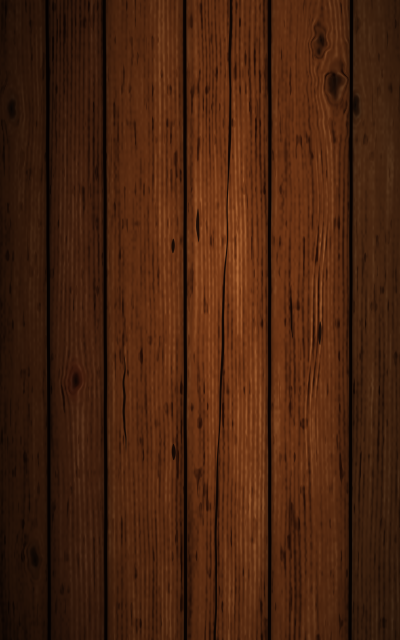
A Shadertoy shader for this texture:

```glsl
// Six dark, weathered wooden planks with ridged grain, knots and splits.

// Lengths are in canvas widths, y points up from the lower edge.
const float SEAMS[5] = float[5](0.121, 0.263, 0.463, 0.674, 0.877);
const float SEAM_WIDTH = 0.0038;
const float SEAM_SHADE = 0.009;
const float RIDGE_COUNT = 92.0;
const float TAU = 6.2831853;

const vec3 DARK_WOOD = vec3(0.13, 0.045, 0.015);
const vec3 MID_WOOD = vec3(0.41, 0.205, 0.085);
const vec3 PALE_WOOD = vec3(0.64, 0.40, 0.22);
const vec3 GAP_COLOR = vec3(0.035, 0.010, 0.006);
const vec3 RED_STAIN = vec3(0.38, 0.08, 0.03);

const vec2 LIGHT_CENTER = vec2(0.57, 0.56);
const vec2 LIGHT_SCALE = vec2(1.55, 0.95);
const float LIGHT_FALLOFF = 1.25;

const vec3 PLANK_TINT[6] = vec3[6](
    vec3(0.90, 0.86, 0.82), vec3(0.86, 0.82, 0.85), vec3(0.97, 0.93, 0.88),
    vec3(1.03, 1.00, 0.96), vec3(1.05, 1.02, 0.98), vec3(0.91, 0.96, 1.00));

// Centre and radii of each knot.
const vec4 KNOTS[6] = vec4[6](
    vec4(0.838, 1.39, 0.019, 0.048), vec4(0.800, 1.50, 0.012, 0.034),
    vec4(0.031, 1.33, 0.012, 0.032), vec4(0.188, 0.65, 0.012, 0.022),
    vec4(0.890, 1.335, 0.011, 0.025), vec4(0.086, 0.205, 0.012, 0.032));

// Centre, half length and half width of each split.
const vec4 SPLITS[6] = vec4[6](
    vec4(0.494, 1.037, 0.045, 0.0040), vec4(0.312, 0.59, 0.130, 0.0028),
    vec4(0.435, 0.47, 0.022, 0.0050), vec4(0.802, 0.767, 0.032, 0.0040),
    vec4(0.434, 0.985, 0.020, 0.0040), vec4(0.729, 0.81, 0.060, 0.0025));

float hash(vec2 p) {
    return fract(sin(dot(p, vec2(127.1, 311.7))) * 43758.5453);
}

float noise(vec2 p) {
    vec2 i = floor(p), f = fract(p);
    f = f * f * (3.0 - 2.0 * f);
    return mix(mix(hash(i), hash(i + vec2(1, 0)), f.x),
               mix(hash(i + vec2(0, 1)), hash(i + vec2(1, 1)), f.x), f.y);
}

int plankAt(float x) {
    int index = 0;
    for (int i = 0; i < 5; i++) index += x > SEAMS[i] ? 1 : 0;
    return index;
}

// Coverage of a line at signed distance d.
float line(float d, float halfWidth, float blur) {
    return 1.0 - smoothstep(halfWidth - blur, halfWidth + blur, abs(d));
}

void mainImage(out vec4 fragColor, in vec2 fragCoord) {
    vec2 uv = fragCoord / iResolution.xy;
    vec2 p = fragCoord / iResolution.x;
    float blur = 0.75 / iResolution.x;

    // Seams lean and waver slightly.
    float lean = (0.5 - uv.y) * 0.007 * (1.0 - 1.6 * p.x);
    float plankX = p.x - lean - 0.0015 * (noise(vec2(p.x * 3.0, p.y * 9.0)) - 0.5);
    int plank = plankAt(plankX);
    float seed = float(plank) * 17.3;

    // Grain bends around knots of the same plank.
    float grainX = p.x + 0.022 * (noise(vec2(p.x * 7.0 + seed, p.y * 1.3)) - 0.5);
    grainX += 0.004 * (noise(vec2(p.x * 24.0, p.y * 7.0 + seed)) - 0.5);
    float knotDark = 0.0, knotRing = 0.0, stain = 0.0;
    for (int i = 0; i < 6; i++) {
        vec4 k = KNOTS[i];
        if (plankAt(k.x) != plank) continue;
        vec2 d = p - k.xy;
        vec2 q = d / k.zw;
        q += 0.7 * (vec2(noise(p * 45.0), noise(p * 45.0 + 31.0)) - 0.5);
        float r2 = dot(q, q);
        grainX -= d.x * 1.1 / (0.5 + 0.35 * r2);
        float core = exp(-r2 * 1.3);
        knotDark = max(knotDark, core);
        knotRing += exp(-r2 * 0.3) * sin(sqrt(r2) * 8.0);
        stain += i == 3 ? exp(-r2 * 0.35) : 0.0;
    }

    // Ridges of varying strength, fine fibres, pores and broad blotches.
    float ridgeMask = smoothstep(0.25, 0.8, noise(vec2(grainX * 13.0 + seed, p.y * 0.6)));
    float phase = grainX * RIDGE_COUNT + 1.6 * noise(vec2(grainX * 20.0, seed));
    float ridge = sin(TAU * phase) * mix(0.25, 1.0, ridgeMask);
    float fibre = noise(vec2(grainX * 170.0, p.y * 9.0 + seed)) - 0.5;
    float streak = noise(vec2(grainX * 48.0 + seed, p.y * 1.8)) - 0.5;
    float blotch = noise(vec2(p.x * 9.0 + seed, p.y * 4.0)) - 0.5;
    float speckle = noise(p * vec2(210.0, 100.0)) - 0.5;
    float pore = smoothstep(0.74, 0.92, noise(vec2(grainX * 140.0 + seed, p.y * 24.0)));
    float tone = 0.52 + 0.13 * ridge + 0.22 * fibre + 0.30 * streak
               + 0.16 * blotch + 0.15 * speckle - 0.20 * pore + 0.13 * knotRing;

    // Pale wavy veins trail below the large knot.
    float veinX = 0.779 + 0.014 * sin(p.y * 4.6 + 2.6) + 0.003 * sin(p.y * 19.0);
    float veinFade = smoothstep(0.25, 0.6, p.y) * (1.0 - smoothstep(1.2, 1.3, p.y));
    for (int i = 0; i < 3; i++) {
        float d = p.x - veinX - 0.011 * float(i);
        tone += veinFade * (0.22 * line(d, 0.002, 0.002) - 0.2 * line(d - 0.004, 0.002, 0.002));
    }

    vec3 color = mix(DARK_WOOD, MID_WOOD, smoothstep(0.0, 0.55, tone));
    color = mix(color, PALE_WOOD, smoothstep(0.5, 1.05, tone));
    color *= PLANK_TINT[plank];
    color = mix(color, RED_STAIN, 0.45 * min(stain, 1.0));
    color = mix(color, GAP_COLOR, 0.82 * knotDark);

    // Gaps between planks, the long crack and short tapering splits.
    float gap = 0.0, shade = 0.0;
    for (int i = 0; i < 5; i++) {
        float d = plankX - SEAMS[i];
        gap = max(gap, line(d, SEAM_WIDTH, blur));
        shade = max(shade, exp(-abs(d) / SEAM_SHADE));
    }
    float crackX = mix(0.539, 0.575, smoothstep(0.1, 1.4, p.y)) + 0.005 * (noise(vec2(p.y * 11.0, 3.0)) - 0.5);
    float crackWidth = 0.0012 + 0.0022 * noise(vec2(p.y * 8.0, 8.0));
    gap = max(gap, 0.92 * line(p.x - crackX, crackWidth, blur));
    for (int i = 0; i < 6; i++) {
        vec4 s = SPLITS[i];
        float t = (p.y - s.y) / s.z;
        float d = p.x - s.x - 0.007 * (noise(vec2(p.y * 28.0, s.x * 90.0)) - 0.5);
        float taper = max(1.0 - t * t, 0.0);
        gap = max(gap, 0.85 * line(d, s.w * taper, blur) * smoothstep(0.0, 0.3, taper));
    }
    color *= 1.0 - 0.5 * shade;
    color = mix(color, GAP_COLOR, gap);

    // Light pools at the centre and dies towards the edges.
    vec2 q = (uv - LIGHT_CENTER) * LIGHT_SCALE;
    color *= 1.08 * exp(-LIGHT_FALLOFF * dot(q, q));
    fragColor = vec4(color, 1.0);
}
```
